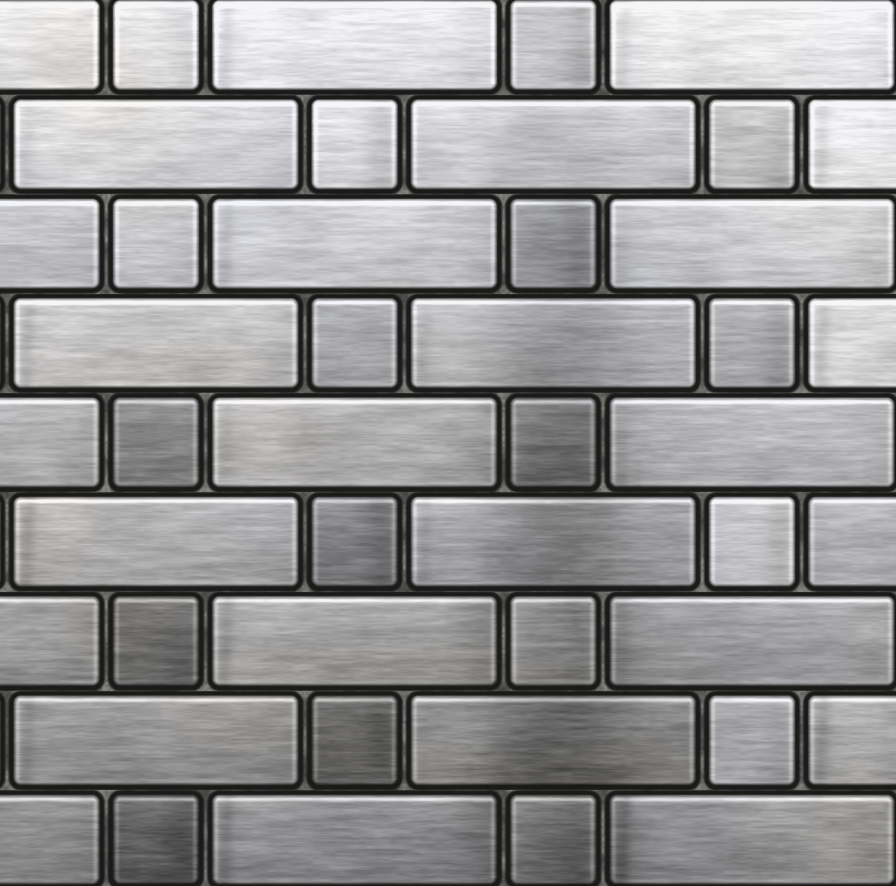
Write a Shadertoy shader that draws this texture.

```glsl
// Brushed steel mosaic: each course alternates a square tile and a three-cell bar,
// shifted by half a period on odd courses. Rounded-box distances shape bevels and
// joints; stretched value noise gives the brushing, slow gradients give the patina.

const float CELLS_ACROSS = 9.02;              // square grid cells over the width
const vec2  GRID_SHIFT   = vec2(-0.07, 0.045);
const vec2  JOINT_HALF   = vec2(0.065, 0.047);
const float CORNER       = 0.075;
const vec3  SHADOW       = vec3(0.10, 0.10, 0.095);
const vec3  GROUT        = vec3(0.47, 0.48, 0.46);

float hash(vec2 p) {
    vec3 v = fract(vec3(p.xyx) * 0.1031);
    v += dot(v, v.yzx + 33.33);
    return fract((v.x + v.y) * v.z);
}

float noise(vec2 p) {
    vec2 i = floor(p), f = fract(p);
    f = f * f * (3.0 - 2.0 * f);
    return mix(mix(hash(i), hash(i + vec2(1, 0)), f.x),
               mix(hash(i + vec2(0, 1)), hash(i + vec2(1, 1)), f.x), f.y);
}

float bump(float x, float center, float width) {
    float t = (x - center) / width;
    return exp(-t * t);
}

// Signed distance in x, outward direction in yz
vec3 roundedBox(vec2 p, vec2 halfSize, float radius) {
    vec2 q = abs(p) - halfSize + radius;
    float d = length(max(q, 0.0)) + min(max(q.x, q.y), 0.0) - radius;
    vec2 n = min(q.x, q.y) > 0.0 ? normalize(q) : (q.x > q.y ? vec2(1, 0) : vec2(0, 1));
    return vec3(d, n * sign(p));
}

// Fine horizontal scratches, centred on zero
float brushing(vec2 p, float seed) {
    vec2 s = p + vec2(seed * 17.0, seed * 31.0);
    return 0.40 * noise(s * vec2(2.2, 24.0)) + 0.35 * noise(s * vec2(5.0, 52.0))
         + 0.25 * noise(s * vec2(13.0, 75.0)) - 0.5;
}

// Slow change of brightness over the wall
float wallTone(vec2 p, float row) {
    float tone = 0.875 - 0.045 * row;
    tone -= 0.17 * bump(p.x, 5.6, 0.75) * smoothstep(-1.0, 4.0, row);
    return tone + 0.05 * smoothstep(6.0, 8.5, p.x);
}

// Squares tarnish low in even columns and high in odd ones
float squareTarnish(float column, float row) {
    float low = smoothstep(2.3, 4.0, row);
    float high = 1.0 - smoothstep(3.8, 5.0, row);
    return mod(column, 2.0) < 0.5 ? 0.15 * low : 0.10 * high - 0.07 * (1.0 - high);
}

vec3 steel(vec2 p, vec2 local, vec2 halfSize, vec3 box, float column, float row, bool isSquare) {
    float seed = hash(vec2(column * 2.0 + float(isSquare), row) + 7.0);
    float tone = wallTone(p, row) + 0.06 * (seed - 0.5);
    float side = local.x / halfSize.x;
    if (isSquare) {
        tone -= squareTarnish(column, row);
        tone -= 0.10 * seed * bump(side, 0.65, 0.4);
    } else {
        float bend = side + 0.03 * local.y;
        tone -= 0.09 * seed * bump(bend, -0.90, 0.05);
        tone += 0.03 * bump(side, -0.7, 0.25) - 0.04 * smoothstep(0.6, 1.0, side);
    }
    tone -= 0.05 * local.y / halfSize.y;
    tone += 0.20 * brushing(p, seed) + 0.05 * (noise(p * vec2(3.0, 5.0)) - 0.5);

    // Bevel: bright upper rim, faint side rims, dark turned edge
    vec2 n = box.yz;
    float rim = 0.05 + 0.24 * max(-n.y, 0.0) + 0.07 * abs(n.x);
    tone += rim * bump(box.x, -0.045, 0.022);
    tone *= 1.0 - (0.55 + 0.2 * n.y) * smoothstep(-0.035, 0.005, box.x);

    vec3 tint = mix(vec3(1.01, 1.0, 0.985), vec3(0.985, 0.99, 1.015), noise(p * 0.6 + seed));
    return clamp(tone, 0.0, 0.97) * tint;
}

// Shaded joint with patchy cement along its middle
vec3 joint(vec2 p, float d) {
    float cement = smoothstep(0.03, 0.066, d);
    float patches = 0.45 + 0.65 * noise(p * vec2(9.0, 7.0));
    float grain = 0.85 + 0.3 * noise(p * 38.0);
    return mix(SHADOW, GROUT * grain, clamp(cement * patches, 0.0, 1.0));
}

void mainImage(out vec4 fragColor, in vec2 fragCoord) {
    // Grid space, y counted downward from the top edge
    float scale = CELLS_ACROSS / iResolution.x;
    vec2 p = vec2(fragCoord.x, iResolution.y - fragCoord.y) * scale + GRID_SHIFT;

    // Locate the tile inside its four-cell period
    float row = floor(p.y);
    float x = p.x - 1.0 - 2.0 * mod(row, 2.0);
    float column = floor(x / 4.0);
    float along = x - 4.0 * column;
    bool isSquare = along < 1.0;

    vec2 local = vec2(along - (isSquare ? 0.5 : 2.5), p.y - row - 0.5);
    vec2 halfSize = vec2(isSquare ? 0.5 : 1.5, 0.5) - JOINT_HALF;
    vec3 box = roundedBox(local, halfSize, CORNER);

    vec3 metal = steel(p, local, halfSize, box, column, row, isSquare);
    float coverage = 1.0 - smoothstep(-scale, scale, box.x);
    fragColor = vec4(mix(joint(p, box.x), metal, coverage), 1.0);
}
```
